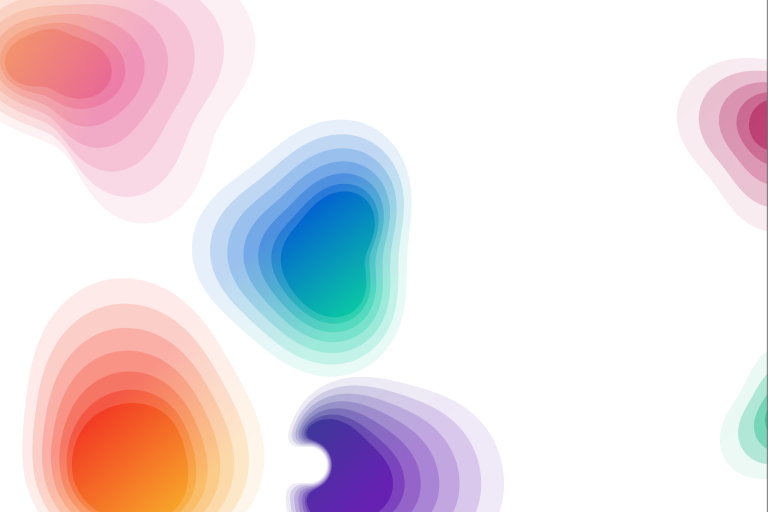
Write a Shadertoy shader that draws this background.

```glsl
// Six soft blobs on white, each a stack of translucent nested outlines.
// An outline is a polar curve through eight radii; layers blend from an
// outer curve to an inner one while a diagonal gradient colours the stack.

// Trigonometric interpolation of eight radii spaced 45 degrees apart.
float polarRadius(float angle, vec4 r0, vec4 r4) {
    float sum = 0.0;
    for (int i = 0; i < 8; i++) {
        float x = angle - float(i) * 0.785398;
        float kernel = 1.0 + 2.0 * (cos(x) + cos(2.0 * x) + cos(3.0 * x)) + cos(4.0 * x);
        sum += kernel * (i < 4 ? r0[i] : r4[i - 4]);
    }
    return sum / 8.0;
}

float smoothMax(float a, float b, float k) {
    float h = max(k - abs(a - b), 0.0) / k;
    return max(a, b) + h * h * k * 0.25;
}

// Rounded bay that opens to the left.
float bayDistance(vec2 p, vec2 tip, float radius) {
    vec2 q = p - tip;
    q.x = max(q.x, 0.0);
    return length(q) - radius;
}

struct Outline { vec2 centre; vec4 r0; vec4 r4; };

// Radii run clockwise from the right, since y points down.
void drawBlob(inout vec3 col, vec2 p, float px, int layers, float bay,
              Outline outer, Outline inner, vec4 axis, vec3 startCol, vec3 endCol) {
    float opacity = 0.0;
    for (int k = 0; k < layers; k++) {
        float s = float(k) / float(layers - 1);
        float t = 1.0 - pow(1.0 - s, 1.25);
        vec2 q = p - mix(outer.centre, inner.centre, t);
        float radius = polarRadius(atan(q.y, q.x + 1e-5),
                                   mix(outer.r0, inner.r0, t), mix(outer.r4, inner.r4, t));
        float d = length(q) - radius;
        if (bay > 0.0) {
            float cut = bayDistance(p, vec2(3.09 - 0.02 * t, 4.65), bay + 0.07 * t);
            d = smoothMax(d, -cut, 0.16);
        }
        float weight = k == 0 ? 0.1 : 0.9 / float(layers - 1);
        opacity += weight * (1.0 - smoothstep(-0.7 * px, 0.7 * px, d));
    }
    vec2 along = axis.zw - axis.xy;
    float g = clamp(dot(p - axis.xy, along) / dot(along, along), 0.0, 1.0);
    col = mix(col, mix(startCol, endCol, g), opacity);
}

void mainImage(out vec4 fragColor, in vec2 fragCoord) {
    // Canvas is 7.68 wide and 5.12 high, measured from the top left.
    vec2 uv = fragCoord / iResolution.xy;
    vec2 p = vec2(uv.x, 1.0 - uv.y) * vec2(7.68, 5.12);
    float px = 5.12 / iResolution.y;
    vec3 col = vec3(1.0);

    // Rose, upper left
    drawBlob(col, p, px, 7, 0.0,
        Outline(vec2(1.3, 0.8), vec4(1.17, 1.1, 1.42, 0.99), vec4(1.7, 1.5, 1.1, 1.33)),
        Outline(vec2(0.55, 0.62), vec4(0.55, 0.5, 0.29, 0.34), vec4(0.5, 0.38, 0.33, 0.34)),
        vec4(0.2, 0.4, 1.1, 0.95), vec3(0.95, 0.57, 0.43), vec3(0.91, 0.4, 0.6));

    // Blue to green, centre
    drawBlob(col, p, px, 7, 0.0,
        Outline(vec2(3.15, 2.45), vec4(0.93, 1.18, 1.3, 1.12), vec4(1.23, 1.02, 1.21, 1.23)),
        Outline(vec2(3.25, 2.55), vec4(0.41, 0.56, 0.61, 0.48), vec4(0.44, 0.41, 0.58, 0.66)),
        vec4(2.9, 2.2, 3.6, 3.1), vec3(0.01, 0.38, 0.82), vec3(0.04, 0.79, 0.64));

    // Red to orange, lower left
    drawBlob(col, p, px, 7, 0.0,
        Outline(vec2(1.35, 4.3), vec4(1.26, 1.38, 1.3, 1.28), vec4(1.12, 1.33, 1.51, 1.2)),
        Outline(vec2(1.32, 4.6), vec4(0.55, 0.65, 0.62, 0.62), vec4(0.6, 0.58, 0.57, 0.56)),
        vec4(0.95, 4.15, 1.75, 5.05), vec3(0.95, 0.23, 0.14), vec3(0.97, 0.63, 0.16));

    // Violet with a bay, lower centre
    drawBlob(col, p, px, 7, 0.18,
        Outline(vec2(3.9, 4.85), vec4(1.14, 1.0, 0.85, 1.1), vec4(1.05, 1.2, 1.05, 1.08)),
        Outline(vec2(3.45, 4.75), vec4(0.47, 0.5, 0.5, 0.5), vec4(0.4, 0.58, 0.52, 0.4)),
        vec4(3.1, 4.2, 3.8, 4.9), vec3(0.24, 0.22, 0.6), vec3(0.4, 0.13, 0.7));

    // Crimson, right edge
    drawBlob(col, p, px, 5, 0.0,
        Outline(vec2(7.7, 1.35), vec4(0.9, 0.9, 0.97, 0.75), vec4(0.9, 0.93, 0.75, 0.8)),
        Outline(vec2(7.75, 1.25), vec4(0.26), vec4(0.26)),
        vec4(6.8, 0.8, 7.7, 1.6), vec3(0.72, 0.21, 0.42), vec3(0.75, 0.27, 0.47));

    // Mint, right edge
    drawBlob(col, p, px, 4, 0.0,
        Outline(vec2(7.9, 4.2), vec4(0.6, 0.6, 0.55, 0.74), vec4(0.66, 0.6, 0.8, 0.7)),
        Outline(vec2(7.9, 4.2), vec4(0.25), vec4(0.25)),
        vec4(7.2, 3.8, 7.8, 4.6), vec3(0.22, 0.76, 0.58), vec3(0.25, 0.77, 0.62));

    // Thin grey rule along the right border
    col = mix(col, vec3(0.45), smoothstep(7.66, 7.68, p.x));
    fragColor = vec4(col, 1.0);
}
```
